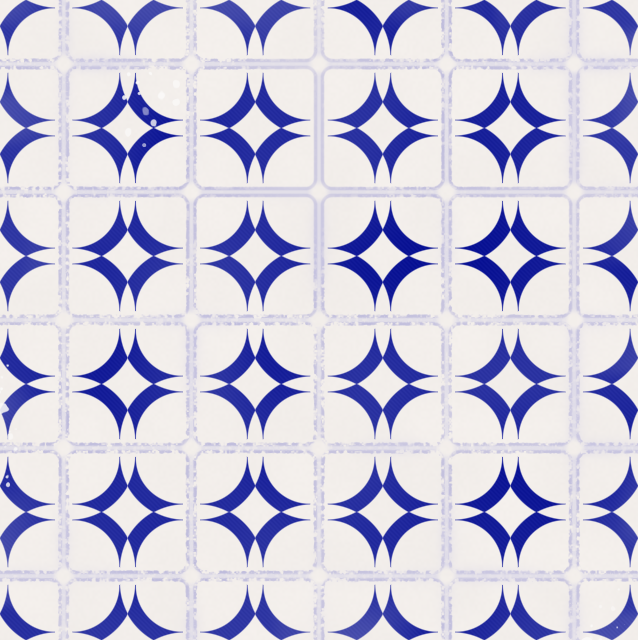
Write a Shadertoy shader that draws this pattern.

```glsl
float hash(vec2 p) {
    vec3 q = fract(p.xyx * vec3(0.1031, 0.1030, 0.0973));
    q += dot(q, q.yzx + 33.33);
    return fract((q.x + q.y) * q.z);
}

float noise(vec2 p) {
    vec2 i = floor(p), f = fract(p);
    f *= f * (3.0 - 2.0 * f);
    return mix(mix(hash(i), hash(i + vec2(1, 0)), f.x),
               mix(hash(i + vec2(0, 1)), hash(i + vec2(1, 1)), f.x), f.y);
}

float roundedBox(vec2 p, float halfSize, float radius) {
    vec2 d = abs(p) - halfSize + radius;
    return length(max(d, 0.0)) + min(max(d.x, d.y), 0.0) - radius;
}

float circle(vec2 p, vec2 center, float radius) {
    return length(p - center) - radius;
}

// Four pointed crescents: crossing arcs leave slivers along both axes
float crescents(vec2 p) {
    vec2 a = abs(p);
    a = vec2(max(a.x, a.y), min(a.x, a.y));
    float inner = circle(a, vec2(0.45), 0.5126);
    float outer = circle(a, vec2(0.425), 0.363);
    float sliver = circle(a, vec2(0.45, -0.45), 0.5126);
    float d = max(inner, max(-outer, -sliver)) - 0.002;
    return max(d, a.x - 0.429);
}

// Chipped specks gathered around three worn spots
float chips(vec2 p, float blur) {
    vec2 spots[3] = vec2[3](vec2(1.17, 4.1), vec2(0.08, 1.75), vec2(4.83, 0.15));
    float mask = 0.0;
    for (int i = 0; i < 42; i++) {
        float n = float(i);
        vec2 offset = vec2(hash(vec2(n, 3.7)), hash(vec2(n, 9.2))) - 0.5;
        vec2 center = spots[i % 3] + offset * (i % 3 == 1 ? vec2(0.25, 1.1) : vec2(0.5, 0.7));
        float size = 0.007 + 0.035 * pow(hash(vec2(n, 5.1)), 4.0);
        float edge = circle(p, center, size) + 0.025 * (noise(p * 30.0) - 0.5);
        float strength = 0.45 + 0.55 * hash(vec2(n, 7.3));
        mask = max(mask, strength * (1.0 - smoothstep(-blur, blur, edge)));
    }
    return mask;
}

void mainImage(out vec4 fragColor, in vec2 fragCoord) {
    vec2 p = fragCoord / iResolution.xy * 5.0;
    vec2 cell = round(p);
    vec2 q = p - cell;
    float blur = 4.5 / iResolution.y;

    // Warm glaze with faint mottling
    vec3 cream = vec3(0.952, 0.935, 0.921);
    vec3 color = cream + 0.012 * (noise(p * 3.0) - 0.5) + 0.008 * (noise(p * 45.0) - 0.5);

    // Double grout lines, crisp toward the upper right and crumbling elsewhere
    float crisp = smoothstep(0.45, 0.85, noise(p * 0.9 + 4.0) * 0.6
                + 0.5 * exp(-0.35 * dot(p - vec2(3.6, 3.9), p - vec2(3.6, 3.9))));
    float grain = 0.6 * noise(p * 34.0) + 0.4 * noise(p * 70.0);
    float rim = roundedBox(q, 0.473, 0.075) + (1.0 - crisp) * 0.016 * (grain - 0.5);
    float line = 1.0 - smoothstep(0.004, 0.021, abs(rim));
    float joint = smoothstep(0.0, 0.015, rim);
    float crossing = smoothstep(0.035, 0.10, length(0.5 - abs(q)));
    float body = mix(smoothstep(0.2, 0.68, grain), 0.9, crisp);
    float strength = 0.65 + 0.35 * noise(p * 1.7 + 11.0);
    float halo = exp(-abs(rim) * 28.0) * smoothstep(0.4, 0.9, noise(p * 1.3 + 20.0));
    color = mix(color, vec3(0.87, 0.86, 0.91), joint * crossing * (0.4 + 0.4 * body));
    color = mix(color, vec3(0.74, 0.73, 0.86), line * body * strength * mix(0.4, 1.0, crossing));
    color = mix(color, vec3(0.80, 0.79, 0.90), 0.35 * halo * crossing);

    // Cobalt ink, unevenly faded across and within the tiles
    float fade = 0.45 * noise(p * 1.4 + 7.0) + 0.3 * hash(cell + 31.0)
               + 0.12 * length(p - vec2(3.2, 3.3)) - 0.12 * (q.x + q.y);
    vec3 ink = mix(vec3(0.025, 0.06, 0.575), vec3(0.19, 0.22, 0.64),
                   smoothstep(0.1, 0.95, fade));
    float ribs = 0.012 * sin((q.x + q.y) * 180.0);
    float shape = 1.0 - smoothstep(-blur, blur, crescents(q));
    color = mix(color, ink + ribs, shape);

    // Pale haze near the borders and white chips
    vec2 border = abs(p / 5.0 - 0.5);
    float haze = smoothstep(0.35, 0.55, max(border.x, border.y)) * smoothstep(0.4, 0.8, noise(p * 2.2));
    color = mix(color, cream, 0.15 * haze);
    color = mix(color, vec3(0.98, 0.975, 0.97), chips(p, blur));

    fragColor = vec4(clamp(color, 0.0, 1.0), 1.0);
}
```
